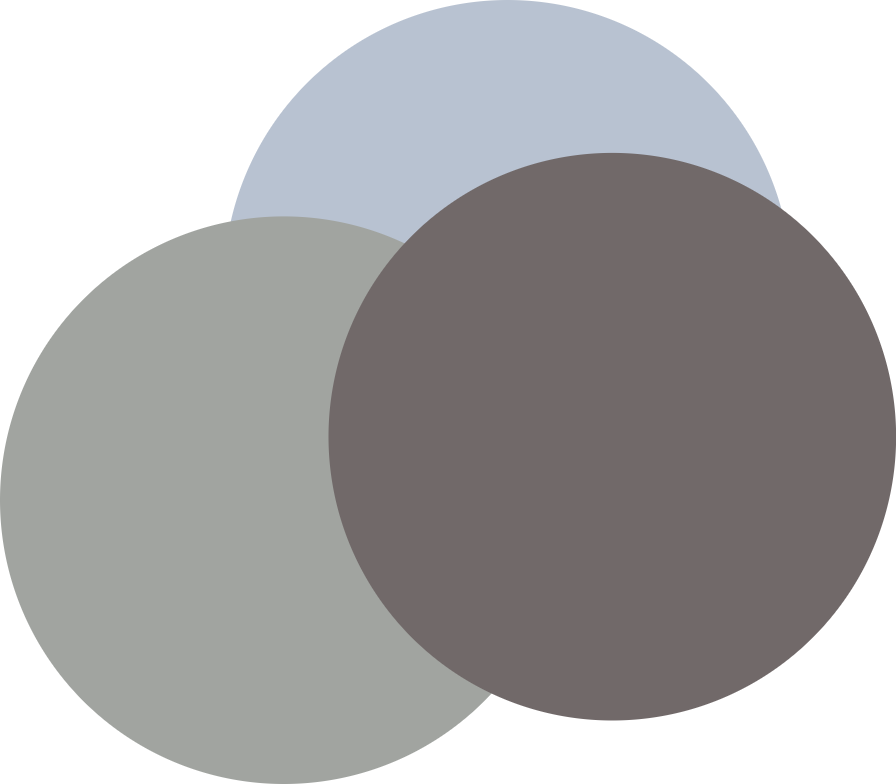
Write a Shadertoy shader that draws this background.

```glsl
// Paints an antialiased disc over the colour beneath it
vec3 paintDisc(vec3 below, vec3 discColor, vec2 point, vec2 center) {
    float pixel = 1.0 / iResolution.y;
    float edgeDistance = length(point - center) - 0.362;
    float coverage = clamp(0.5 - edgeDistance / pixel, 0.0, 1.0);
    return mix(below, discColor, coverage);
}

void mainImage(out vec4 fragColor, in vec2 fragCoord) {
    // Canvas height is one unit
    vec2 point = fragCoord / iResolution.y;

    vec3 white = vec3(1.0);
    vec3 paleBlue = vec3(0.722, 0.761, 0.820);
    vec3 sageGray = vec3(0.631, 0.643, 0.627);
    vec3 warmBrown = vec3(0.443, 0.412, 0.412);

    // Equal discs, stacked from back to front
    vec3 color = paintDisc(white, paleBlue, point, vec2(0.6475, 0.638));
    color = paintDisc(color, sageGray, point, vec2(0.362, 0.362));
    color = paintDisc(color, warmBrown, point, vec2(0.781, 0.443));

    fragColor = vec4(color, 1.0);
}
```
